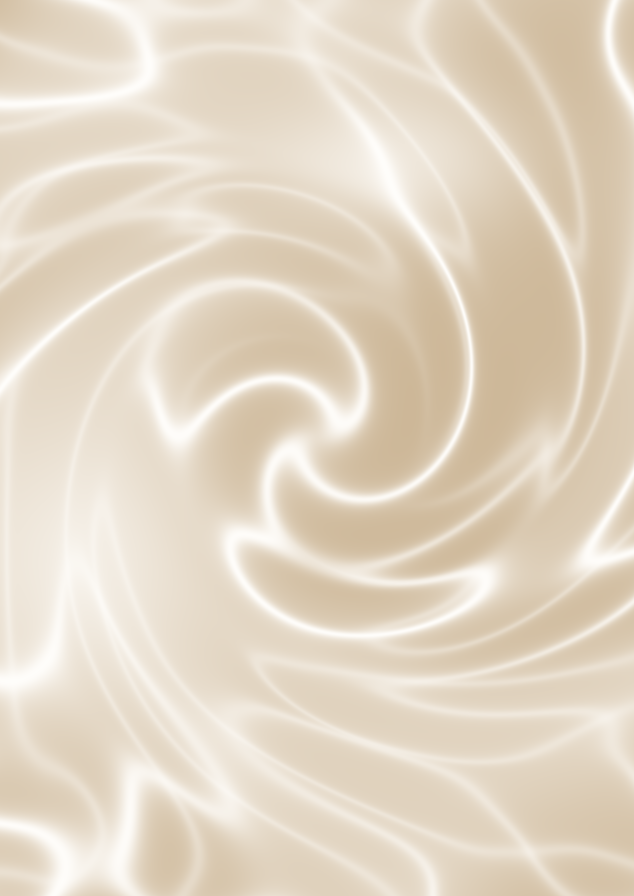
A Shadertoy shader for this background:

```glsl
// Cream satin: soft white folds twirled around the middle of the canvas.
#define TWIRL_ANGLE 4.5
#define TWIRL_RADIUS 0.52
#define FOLD_SCALE 4.6
#define FOLD_WIDTH 0.048
#define RIPPLE_SCALE 5.6
#define RIPPLE_GAIN 0.42
#define WARP 0.05
#define SHEEN 0.36
#define SEED 17u
#define SHADE vec3(0.79, 0.70, 0.57)
#define LIGHT vec3(1.0, 0.995, 0.985)

// Unit gradient of a lattice point, from an integer hash
vec2 latticeGradient(vec2 cell) {
    uvec2 k = uvec2(ivec2(cell) + 4096);
    uint h = k.x * 1597334677u ^ k.y * 3812015801u ^ SEED * 2654435769u;
    h = (h ^ (h >> 15)) * 2246822519u;
    h = (h ^ (h >> 13)) * 3266489917u;
    h ^= h >> 16;
    float angle = float(h & 65535u) * 6.2831853 / 65536.0;
    return vec2(cos(angle), sin(angle));
}

float gradientNoise(vec2 p) {
    vec2 i = floor(p), f = p - i;
    vec2 u = f * f * f * (f * (f * 6.0 - 15.0) + 10.0);
    vec2 e = vec2(1.0, 0.0);
    float a = dot(latticeGradient(i), f);
    float b = dot(latticeGradient(i + e.xy), f - e.xy);
    float c = dot(latticeGradient(i + e.yx), f - e.yx);
    float d = dot(latticeGradient(i + e.xx), f - e.xx);
    return mix(mix(a, b, u.x), mix(c, d, u.x), u.y);
}

// Rotation that grows towards the centre
vec2 twirl(vec2 p) {
    float k = max(0.0, 1.0 - length(p) / TWIRL_RADIUS);
    float a = TWIRL_ANGLE * k * k;
    float c = cos(a), s = sin(a);
    return vec2(c * p.x - s * p.y, s * p.x + c * p.y);
}

// Bright crest with a soft halo where the field crosses zero
float crest(float field, float width) {
    return width * width / (field * field + width * width);
}

float glow(vec2 p, vec2 centre, vec2 size) {
    vec2 d = (p - centre) / size;
    return exp(-dot(d, d));
}

void mainImage(out vec4 fragColor, in vec2 fragCoord) {
    vec2 p = (fragCoord - 0.5 * iResolution.xy) / iResolution.y;
    vec2 centred = p - vec2(0.0, 0.012);
    float r = length(centred);
    vec2 q = twirl(centred);

    // Gentle bending of the cloth
    vec2 bend = vec2(gradientNoise(q * 4.0 + 31.3), gradientNoise(q * 4.0 + 57.8));
    vec2 cloth = q + WARP * bend;

    // Main folds, with a saddle at the heart of the twirl
    float folds = gradientNoise(cloth * FOLD_SCALE + 5.4);
    float saddle = 2.8 * (q.y * q.y - q.x * q.x) / (r + 0.03) - 0.04;
    folds = mix(folds, saddle, exp(-pow(r / 0.16, 4.0)));
    float strength = smoothstep(-0.25, 0.2, gradientNoise(cloth * 3.1 + 83.6));
    strength = mix(0.5, 0.97, max(strength, exp(-r * r * 40.0)));
    float foldLight = strength * crest(folds, FOLD_WIDTH);

    // Fainter ripples, kept off the smooth centre
    float outer = smoothstep(0.08, 0.24, r);
    float ripples = gradientNoise(cloth * RIPPLE_SCALE + 142.7);
    float rippleLight = RIPPLE_GAIN * outer * crest(ripples, 0.055);

    // Broad sheen and two pale pools
    float sheen = smoothstep(-0.32, 0.34, gradientNoise(cloth * 2.6 + 211.2));
    float base = 0.04 + SHEEN * sheen * mix(0.3, 1.0, outer);
    float pools = 0.6 * glow(p, vec2(-0.27, -0.13), vec2(0.14, 0.17))
                + 0.6 * glow(p, vec2(0.08, 0.32), vec2(0.15, 0.08));

    float dark = (1.0 - foldLight) * (1.0 - rippleLight) * (1.0 - base) * (1.0 - pools);
    fragColor = vec4(mix(SHADE, LIGHT, 1.0 - dark), 1.0);
}
```
